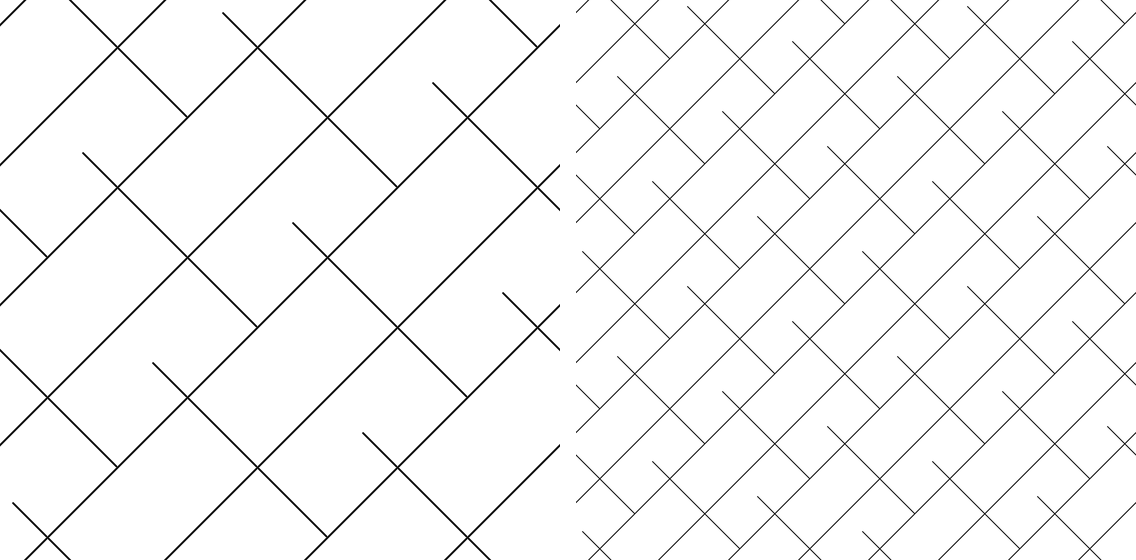
Left: one tile. Right: repeated 2 by 2.
This pattern is drawn by a Shadertoy shader. Its source:

```glsl
// Thin black diagonal lines crossed by staggered perpendicular strokes on white.

const float LINE_REPEATS = 4.0;            // long diagonals per tile
const int STROKE_COUNT = 8;                // short strokes per tile
const float LINE_WIDTH = 0.0034;
const float STROKE_RUN = 0.3115;           // horizontal extent of a stroke
const vec2 STROKE_FOOT = vec2(0.71, 0.665); // lower end, resting on a diagonal
const vec3 PAPER = vec3(1.0);
const vec3 INK = vec3(0.01);

// Shortest offset between points on the unit torus
vec2 wrapOffset(vec2 offset) {
    return fract(offset + 0.5) - 0.5;
}

// Distance to evenly spaced lines rising to the right
float diagonalLines(vec2 p, float repeats, float shift) {
    float phase = (p.x - p.y - shift) * repeats;
    return abs(fract(phase + 0.5) - 0.5) / (repeats * sqrt(2.0));
}

// Distance to a segment centred on the origin
float centredSegment(vec2 p, vec2 halfSpan) {
    float along = clamp(dot(p, halfSpan) / dot(halfSpan, halfSpan), -1.0, 1.0);
    return length(p - halfSpan * along);
}

// Distance to the strokes, each stepped along a skewed lattice
float staggeredStrokes(vec2 p, vec2 foot, float run) {
    vec2 halfSpan = 0.5 * run * vec2(-1.0, 1.0);
    float nearest = 1.0;
    for (int i = 0; i < STROKE_COUNT; i++) {
        vec2 latticeStep = float(i) * vec2(1.0, -3.0) / float(STROKE_COUNT);
        vec2 offset = wrapOffset(p - foot - halfSpan - latticeStep);
        nearest = min(nearest, centredSegment(offset, halfSpan));
    }
    return nearest;
}

// Antialiased coverage of a line of the given width
float lineCoverage(float dist, float width, float pixel) {
    return clamp(0.5 + (0.5 * width - dist) / pixel, 0.0, 1.0);
}

void mainImage(out vec4 fragColor, in vec2 fragCoord) {
    vec2 p = fragCoord / iResolution.xy;
    float pixel = 1.0 / min(iResolution.x, iResolution.y);

    // Diagonals pass through the foot of every stroke
    float lines = diagonalLines(p, LINE_REPEATS, STROKE_FOOT.x - STROKE_FOOT.y);
    float strokes = staggeredStrokes(p, STROKE_FOOT, STROKE_RUN);

    float ink = lineCoverage(min(lines, strokes), LINE_WIDTH, pixel);
    fragColor = vec4(mix(PAPER, INK, ink), 1.0);
}
```
